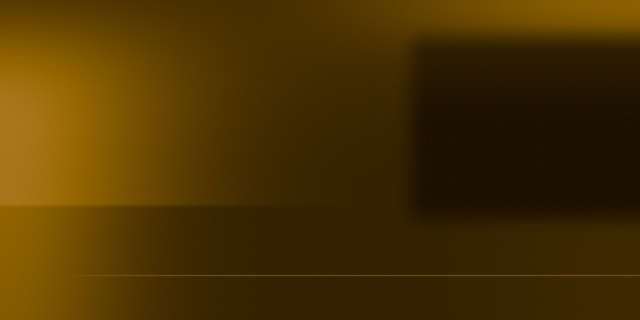
Reproduce this background procedurally as a Shadertoy shader.

```glsl
// Amber studio backdrop: side glow, soft dark panel, shelf edge and a thin gold line.

const float SHELF_Y = 0.359;
const float LINE_Y = 0.139;
const float LINE_START = 0.16;

float hash(vec2 p) {
    return fract(sin(dot(p, vec2(127.1, 311.7))) * 43758.5453);
}

float gauss(float x, float width) {
    float k = x / width;
    return exp(-k * k);
}

float roundedBox(vec2 p, vec2 halfSize, float radius) {
    vec2 q = abs(p) - halfSize + radius;
    return length(max(q, 0.0)) + min(max(q.x, q.y), 0.0) - radius;
}

// Brightness of the wall above the shelf edge
float wallLight(vec2 uv) {
    float rise = (uv.y - 0.45) / 0.47;
    float sideGlow = 0.46 * gauss(uv.x, 0.27) * exp(-pow(abs(rise), 4.0));
    float topGlow = 0.29 * smoothstep(0.35, 1.0, uv.x) * gauss(1.0 - uv.y, 0.15);
    return 0.2 + 0.06 * smoothstep(0.4, 1.0, uv.y) + sideGlow + topGlow;
}

// Brightness of the floor below the shelf edge
float floorLight(vec2 uv) {
    float sideGlow = 0.37 * gauss(uv.x, 0.2) * mix(0.85, 1.0, uv.y / SHELF_Y);
    return 0.2 + sideGlow + 0.04 * smoothstep(0.6, 1.0, uv.x);
}

// Maps brightness to amber, paling toward the highlights
vec3 amber(float light) {
    float pale = smoothstep(0.56, 0.7, light);
    return vec3(light, light * 0.71 - 0.012, 0.12 * pale);
}

void mainImage(out vec4 fragColor, in vec2 fragCoord) {
    vec2 uv = fragCoord / iResolution.xy;
    vec2 p = fragCoord / iResolution.y;
    float pixel = 1.0 / iResolution.y;

    // Wall and floor
    float wallMask = smoothstep(SHELF_Y - 0.012, SHELF_Y + 0.008, uv.y);
    float light = mix(floorLight(uv), wallLight(uv), wallMask);

    // Blurred dark panel running off the right side
    float panelDist = roundedBox(p - vec2(1.84, 0.597), vec2(0.56, 0.287), 0.06);
    float panelMask = 1.0 - smoothstep(-0.06, 0.05, panelDist);
    float panelLight = 0.11 + 0.07 * smoothstep(0.6, 0.9, uv.y);
    light = mix(light, panelLight, panelMask);

    // Thin gold line
    float lineMask = 1.0 - smoothstep(0.0, pixel, abs(p.y - LINE_Y) - 0.0008);
    lineMask *= smoothstep(LINE_START, LINE_START + 0.02, p.x);
    light = mix(light, 0.48, 0.8 * lineMask);

    // Fine grain
    light += 0.012 * (hash(floor(p * 256.0)) - 0.5);

    fragColor = vec4(amber(light), 1.0);
}
```
